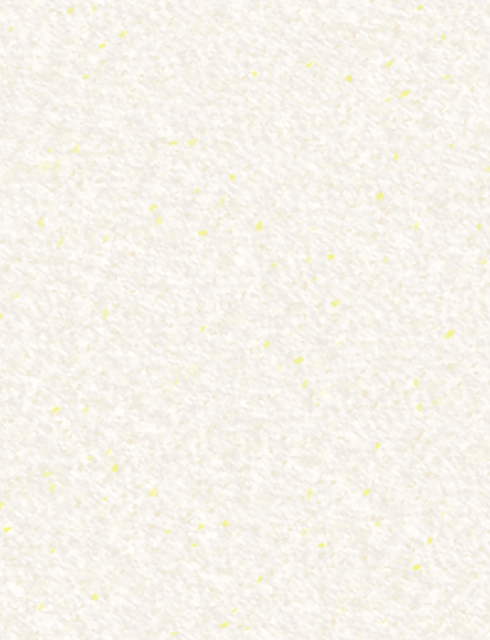
Give the GLSL for this texture, as a Shadertoy shader.

```glsl
// Cream handmade paper: a fine slanted grain of near-white strokes,
// sprinkled with small soft tan flecks, fewer bright yellow ones and
// a few pale stains. Stretched value noise plus jittered cell flecks.

#define GRAIN_SCALE   vec2(118.0, 215.0)
#define GRAIN_ANGLE   -0.62
#define GRAIN_DEPTH   0.88
#define TAN_CELLS     58.0
#define TAN_DENSITY   0.55
#define YELLOW_CELLS  24.0
#define YELLOW_DENSITY 0.17
#define STAIN_CELLS   5.0
#define STAIN_DENSITY 0.16

const vec3 PAPER  = vec3(0.974, 0.959, 0.938);
const vec3 SHADE  = vec3(0.075, 0.080, 0.095);
const vec3 CREAM  = vec3(0.960, 0.947, 0.885);
const vec3 TAN    = vec3(0.940, 0.895, 0.780);
const vec3 YELLOW = vec3(0.955, 0.955, 0.440);
const vec3 STAIN  = vec3(0.980, 0.970, 0.780);

float hash(vec2 p) {
    return fract(sin(dot(p, vec2(127.1, 311.7))) * 43758.5453);
}

float noise(vec2 p) {
    vec2 i = floor(p);
    vec2 f = fract(p);
    f = f * f * (3.0 - 2.0 * f);
    float low  = mix(hash(i), hash(i + vec2(1, 0)), f.x);
    float high = mix(hash(i + vec2(0, 1)), hash(i + vec2(1, 1)), f.x);
    return mix(low, high, f.y);
}

vec2 rotate(vec2 p, float angle) {
    float c = cos(angle), s = sin(angle);
    return vec2(c * p.x + s * p.y, c * p.y - s * p.x);
}

// Strongest of the soft ellipses scattered around p, one at most per cell.
float flecks(vec2 p, float density, vec2 radius, float tilt, float seed) {
    vec2 cell = floor(p);
    float strength = 0.0;
    for (int y = -1; y <= 1; y++) {
        for (int x = -1; x <= 1; x++) {
            vec2 id = cell + vec2(x, y);
            vec2 key = id + seed;
            if (hash(key) > density) continue;
            vec2 center = id + vec2(hash(key + 17.3), hash(key + 41.9));
            float angle = tilt + 1.3 * (hash(key + 63.1) - 0.5);
            float size = mix(0.65, 1.25, hash(key + 5.7));
            vec2 d = rotate(p - center, angle) / (radius * size);
            float body = 1.0 - smoothstep(0.25, 1.25, length(d));
            strength = max(strength, body * mix(0.4, 1.0, hash(key + 88.4)));
        }
    }
    return strength;
}

void mainImage(out vec4 fragColor, in vec2 fragCoord) {
    vec2 p = fragCoord / iResolution.y;

    // Slanted strokes, with a finer speckle across them
    vec2 slanted = rotate(p, GRAIN_ANGLE);
    float grain = noise(slanted * GRAIN_SCALE) - 0.5;
    grain += 0.45 * (noise(p * 260.0 + 31.0) - 0.5);
    grain += 0.20 * (noise(p * 45.0 + 7.0) - 0.5);
    vec3 color = PAPER + SHADE * GRAIN_DEPTH * grain;

    // Patchy cream tint
    float tint = noise(rotate(p, 0.7) * vec2(85.0, 120.0) + 53.0);
    color = mix(color, CREAM + 0.4 * SHADE * grain, 0.7 * smoothstep(0.52, 0.95, tint));

    // Ragged flecks: the lookup point is pushed about by noise
    vec2 wobble = vec2(noise(p * 190.0 + 3.0), noise(p * 190.0 + 71.0)) - 0.5;
    vec2 q = p + 0.005 * wobble;
    float tan_ = flecks(q * TAN_CELLS, TAN_DENSITY, vec2(0.34, 0.19), 0.6, 11.0);
    float yellow = flecks(q * YELLOW_CELLS, YELLOW_DENSITY, vec2(0.19, 0.11), 0.9, 137.0);
    float stain = flecks(q * STAIN_CELLS, STAIN_DENSITY, vec2(0.14, 0.06), 0.2, 219.0);

    color = mix(color, STAIN, 0.6 * stain * smoothstep(0.2, 0.7, noise(p * 110.0)));
    color = mix(color, TAN, 0.75 * tan_);
    color = mix(color, YELLOW, 0.85 * yellow);

    fragColor = vec4(clamp(color, 0.0, 1.0), 1.0);
}
```
